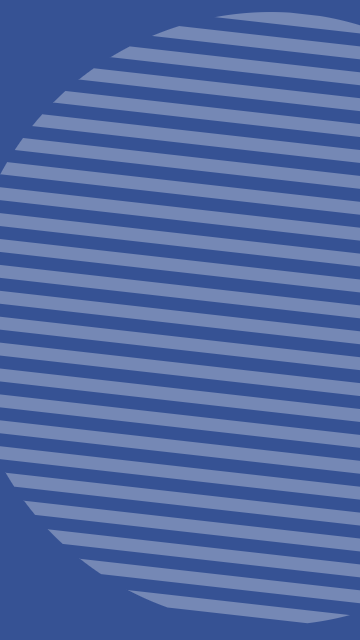
Write a Shadertoy shader that draws this background.

```glsl
// Large disc cut into slanted pale stripes on a flat blue ground.

// Lengths are fractions of the canvas height.
const vec3  GROUND_COLOR  = vec3(0.212, 0.322, 0.582);
const vec3  STRIPE_COLOR  = vec3(0.459, 0.533, 0.710);
const vec2  DISC_CENTER   = vec2(0.4232, 0.5020);
const float DISC_RADIUS   = 0.4792;
const float STRIPE_SLOPE  = 0.1125;   // fall per unit of width
const float STRIPE_PERIOD = 0.04047;  // vertical spacing
const float STRIPE_HEIGHT = 0.0202;   // vertical thickness
const float STRIPE_OFFSET = 0.0094;   // middle of the lowest stripe at the left edge

// Signed distance to a disc, negative inside.
float discDistance(vec2 p) {
    return length(p - DISC_CENTER) - DISC_RADIUS;
}

// Signed distance to the nearest slanted stripe, negative inside.
float stripeDistance(vec2 p) {
    float height = p.y + STRIPE_SLOPE * p.x - STRIPE_OFFSET;
    float fromMiddle = abs(mod(height + 0.5 * STRIPE_PERIOD, STRIPE_PERIOD) - 0.5 * STRIPE_PERIOD);
    return (fromMiddle - 0.5 * STRIPE_HEIGHT) / length(vec2(1.0, STRIPE_SLOPE));
}

void mainImage(out vec4 fragColor, in vec2 fragCoord) {
    vec2 p = fragCoord / iResolution.y;

    // Keep the stripes only where they overlap the disc.
    float shape = max(discDistance(p), stripeDistance(p));

    // One-pixel edge coverage.
    float coverage = clamp(0.5 - shape * iResolution.y, 0.0, 1.0);
    fragColor = vec4(mix(GROUND_COLOR, STRIPE_COLOR, coverage), 1.0);
}
```
